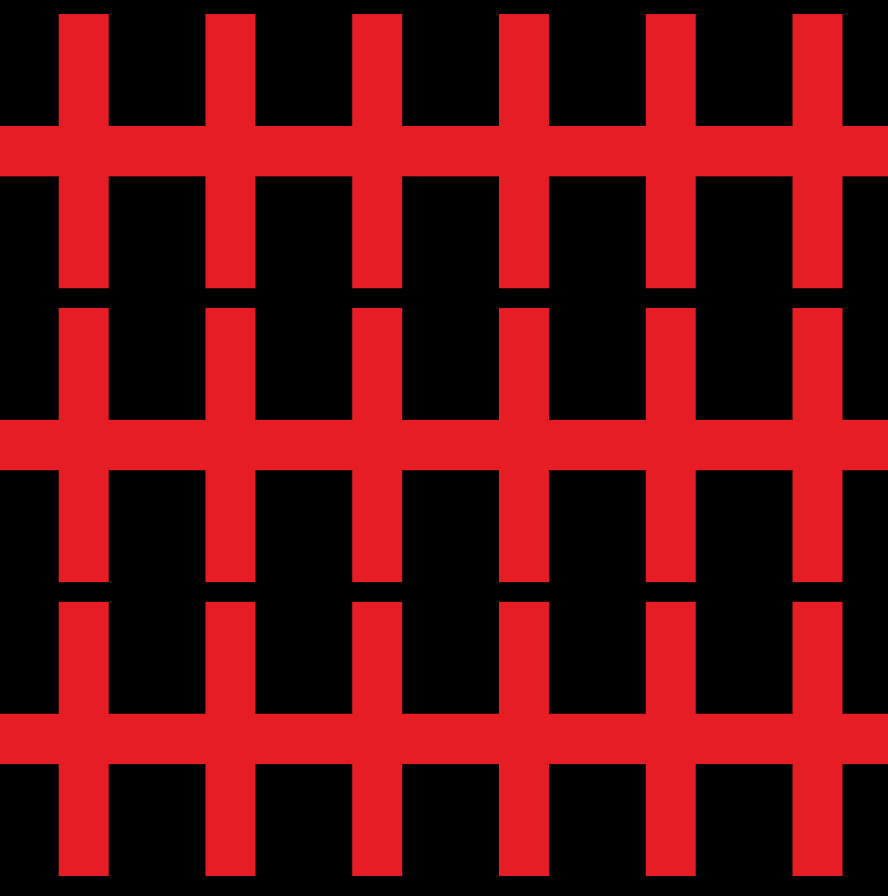
Reproduce this pattern procedurally as a WebGL 1 fragment shader.

```glsl
precision highp float;
// Red lattice on black: three full-width rails, each crossed by six short upright bars.

#define PERIOD vec2(0.1638, 0.3280)     // spacing of bars and rails, in canvas heights
#define CENTRE vec2(0.0934, 0.5033)     // first bar across, middle rail up
#define BAR_HALF vec2(0.0279, 0.1530)   // half width and half length of a bar
#define RAIL_HALF 0.0281                // half thickness of a rail
#define ROW_LIMIT 1.0                   // rails above and below the middle one
#define RED vec3(0.902, 0.114, 0.141)
#define BLACK vec3(0.0)

uniform vec2 u_resolution;

// Signed distance to an axis-aligned box centred on the origin
float boxDistance(vec2 p, vec2 halfSize) {
    vec2 d = abs(p) - halfSize;
    return length(max(d, 0.0)) + min(max(d.x, d.y), 0.0);
}

// Position relative to the nearest crossing of a bar and a rail
vec2 nearestCrossing(vec2 p) {
    vec2 q = p - CENTRE;
    vec2 cell = floor(q / PERIOD + 0.5);
    cell.y = clamp(cell.y, -ROW_LIMIT, ROW_LIMIT);
    return q - cell * PERIOD;
}

void main() {
    float pixel = 1.0 / u_resolution.y;
    vec2 p = nearestCrossing(gl_FragCoord.xy * pixel);

    // Union of bar and rail
    float bar = boxDistance(p, BAR_HALF);
    float rail = abs(p.y) - RAIL_HALF;
    float lattice = min(bar, rail);

    // One-pixel smooth edge
    float coverage = clamp(0.5 - lattice / pixel, 0.0, 1.0);
    gl_FragColor = vec4(mix(BLACK, RED, coverage), 1.0);
}
```
